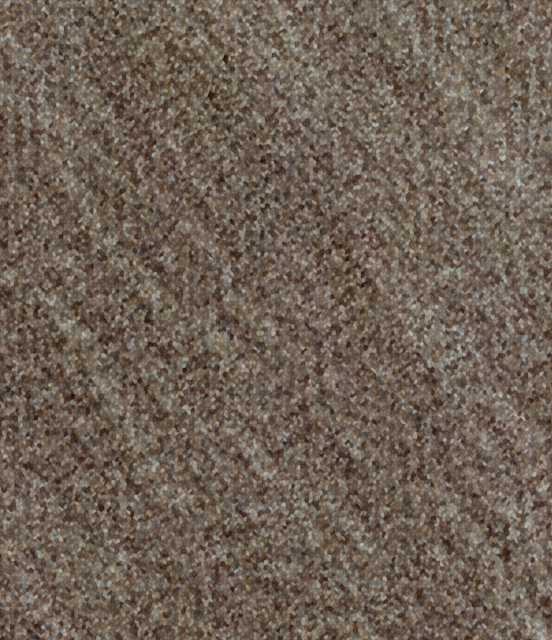
Reproduce this texture procedurally as a Shadertoy shader.

```glsl
#define GRAIN_ROWS 172.0
#define GRAIN_CONTRAST 0.72
#define GRAIN_SOFTNESS 6.5
#define GAP_DEPTH 0.24
#define STREAK_CONTRAST 0.44
#define PATCH_CONTRAST 0.19
#define TINT_AMOUNT 0.06
#define BASE_TONE 0.49
#define STREAK_DIR vec2(0.56, -0.83)
#define DARK_BROWN vec3(0.285, 0.218, 0.175)
#define PALE_GREY vec3(0.61, 0.60, 0.56)
#define MID_WARMTH vec3(0.008, -0.006, -0.016)

float hash(vec2 p) {
    return fract(sin(dot(p, vec2(127.1, 311.7))) * 43758.5453);
}

float noise(vec2 p) {
    vec2 cell = floor(p), f = fract(p);
    f = f * f * (3.0 - 2.0 * f);
    return mix(mix(hash(cell), hash(cell + vec2(1, 0)), f.x),
               mix(hash(cell + vec2(0, 1)), hash(cell + vec2(1, 1)), f.x), f.y);
}

// Small slanted stitches: x = tone, y = warm/cool tint, z = height
vec3 grains(vec2 p) {
    vec2 home = floor(p);
    vec2 sum = vec2(0.0);
    float total = 0.0001, peak = 0.0;
    for (int j = -1; j <= 1; j++) {
        for (int i = -1; i <= 1; i++) {
            vec2 cell = home + vec2(i, j);
            vec2 jitter = vec2(hash(cell + 17.3), hash(cell + 51.9)) - 0.5;
            vec2 d = p - cell - 0.5 - 0.85 * jitter;

            // Neighbouring columns lean opposite ways
            float lean = mod(cell.x, 2.0) < 0.5 ? 0.25 : -0.25;
            d.x += d.y * (lean + 0.8 * (hash(cell + 83.1) - 0.5));
            d *= vec2(1.1, 0.88);

            float weight = exp(-GRAIN_SOFTNESS * dot(d, d));
            float tone = hash(cell) + hash(cell + 29.7) - 1.0;
            sum += weight * vec2(tone, hash(cell + 67.5) - 0.5);
            total += weight;
            peak = max(peak, weight);
        }
    }
    return vec3(sum / total, peak);
}

// Narrow diagonal threads that fade in and out along their length
float threads(vec2 axes) {
    float line = noise(axes * vec2(62.0, 6.5) + 11.0);
    float strength = noise(axes * vec2(14.0, 5.0) + 131.0);
    return (smoothstep(0.15, 0.85, line) - 0.5) * (0.25 + 0.9 * strength);
}

void mainImage(out vec4 fragColor, in vec2 fragCoord) {
    vec2 uv = fragCoord / iResolution.y;

    // Gently bent axes across and along the diagonal streaks
    vec2 bent = uv + 0.02 * (vec2(noise(uv * 4.0), noise(uv * 4.0 + 37.0)) - 0.5);
    vec2 axes = vec2(dot(bent, vec2(-STREAK_DIR.y, STREAK_DIR.x)), dot(bent, STREAK_DIR));

    // Fine streaks, broad bands and cloudy patches
    float streak = 0.6 * threads(axes)
                 + 0.35 * (noise(axes * vec2(34.0, 4.0) + 43.0) - 0.5);
    float patches = 0.7 * noise(axes * vec2(15.0, 2.2) + 71.0)
                  + 0.3 * noise(uv * 5.0 + 23.0) - 0.5;
    float slope = 0.10 * (uv.x + uv.y - 0.93);

    vec3 grain = grains(uv * GRAIN_ROWS);
    float tone = BASE_TONE + slope
               + STREAK_CONTRAST * streak
               + PATCH_CONTRAST * patches
               + GRAIN_CONTRAST * grain.x
               + GAP_DEPTH * (grain.z - 0.5);

    // Brown to grey ramp, warmest in the middle, with slight tint shifts
    vec3 color = mix(DARK_BROWN, PALE_GREY, tone);
    color += MID_WARMTH * max(0.0, 4.0 * tone * (1.0 - tone));
    color += TINT_AMOUNT * grain.y * vec3(1.0, 0.0, -1.0);
    float violet = noise(axes * vec2(30.0, 6.0) + 97.0) - 0.5;
    color += 0.02 * violet * vec3(0.4, -0.5, 0.8);

    fragColor = vec4(clamp(color, 0.0, 1.0), 1.0);
}
```
